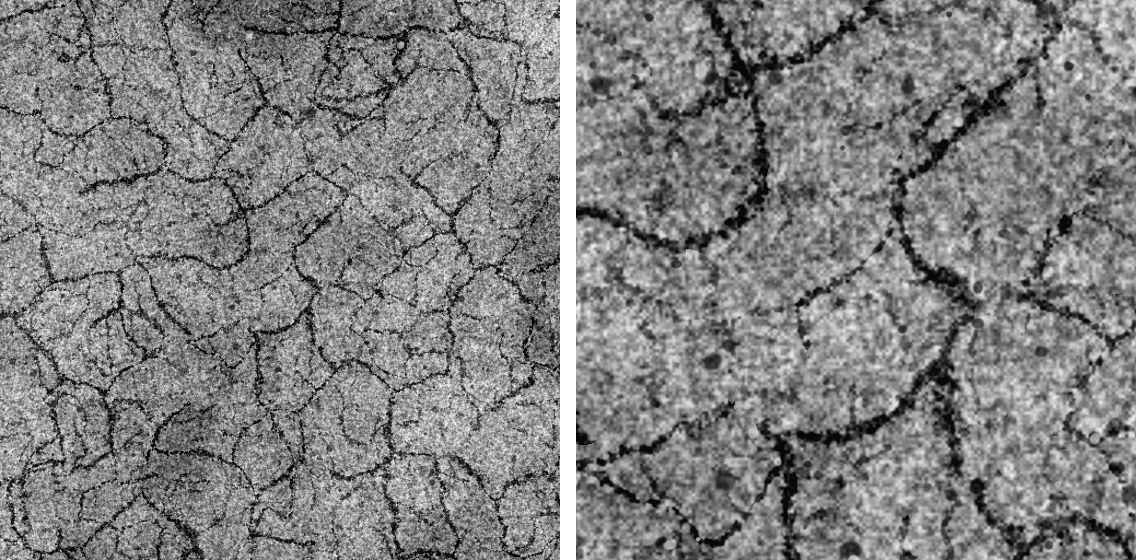
Left: the whole. Right: its middle third, enlarged.
This texture is drawn by a Shadertoy shader. Its source:

```glsl
// Weathered grey concrete: grainy stone broken by a web of dark, frayed cracks.
// Warped Voronoi borders at three scales form the cracks; hashed lattice noise
// gives the grain and stains, and sparse discs give the pits and pale grit.

float hash(vec2 p) {
    vec3 q = fract(vec3(p.xyx) * 0.1031);
    q += dot(q, q.yzx + 33.33);
    return fract((q.x + q.y) * q.z);
}

vec2 hash2(vec2 p) {
    return vec2(hash(p), hash(p + vec2(57.3, 19.7)));
}

float noise(vec2 p) {
    vec2 i = floor(p), f = fract(p);
    f = f * f * (3.0 - 2.0 * f);
    float low = mix(hash(i), hash(i + vec2(1, 0)), f.x);
    float high = mix(hash(i + vec2(0, 1)), hash(i + vec2(1, 1)), f.x);
    return mix(low, high, f.y);
}

// Layered noise, each octave turned to hide the lattice
float fbm(vec2 p) {
    float sum = 0.0, weight = 0.5;
    for (int i = 0; i < 4; i++) {
        sum += weight * noise(p);
        p = mat2(1.6, 1.2, -1.2, 1.6) * p + 7.3;
        weight *= 0.5;
    }
    return sum / 0.9375;
}

vec2 warp(vec2 p, float frequency, float amount) {
    vec2 q = p * frequency;
    return p + amount * (vec2(fbm(q + 3.1), fbm(q + 41.7)) - 0.5);
}

// x: distance to the nearest cell border, y: random value of that border
vec2 cellBorder(vec2 p, float jitter) {
    vec2 home = floor(p), nearId = home, nextId = home;
    vec2 nearPoint = vec2(0), nextPoint = vec2(0);
    float nearest = 1e3, second = 1e3;
    for (int y = -1; y <= 1; y++)
    for (int x = -1; x <= 1; x++) {
        vec2 id = home + vec2(x, y);
        vec2 point = id + 0.5 + jitter * (hash2(id) - 0.5) - p;
        float d = dot(point, point);
        if (d < nearest) {
            second = nearest; nextPoint = nearPoint; nextId = nearId;
            nearest = d; nearPoint = point; nearId = id;
        } else if (d < second) {
            second = d; nextPoint = point; nextId = id;
        }
    }
    float gap = max(length(nextPoint - nearPoint), 0.01);
    return vec2(0.5 * (second - nearest) / gap, hash(nearId + nextId + 0.37));
}

// Darkness of one crack network; keep is the share of borders that opened
float cracks(vec2 p, float scale, float jitter, float keep, float width, float fray) {
    vec2 border = cellBorder(p * scale + scale * 3.7, jitter);
    float d = max(border.x / scale + fray, 0.0);
    float w = width * (0.55 + 0.9 * noise(p * 17.0 + scale));
    float opened = 1.0 - smoothstep(keep - 0.15, keep + 0.15, border.y);
    float core = 1.0 - smoothstep(0.1 * w, w, d);
    return opened * (core + 0.16 * exp(-d / (1.8 * width)));
}

// Sparse, slightly ragged discs, one at most per grid cell
float specks(vec2 p, float scale, float chance, float radius) {
    vec2 q = p * scale, id = floor(q);
    vec2 center = 0.25 + 0.5 * hash2(id + 11.0);
    float r = radius * (0.5 + hash(id + 71.0));
    vec2 offset = (fract(q) - center) / scale;
    offset.x *= 0.8 + 0.5 * hash(id + 29.0);
    float d = length(offset) + 0.6 * radius * (noise(p * 220.0) - 0.5);
    return step(hash(id + 5.0), chance) * (1.0 - smoothstep(0.6 * r, 1.15 * r, d));
}

// Centred mineral grain, from the finest sand up to small clumps
float stoneGrain(vec2 p) {
    vec2 turned = mat2(0.8, 0.6, -0.6, 0.8) * p;
    float sand = noise(p * 512.0 - 0.5) - 0.5;
    float grit = noise(turned * 270.0 + 13.0) - 0.5;
    float clump = noise(turned * 120.0 + 67.0) - 0.5;
    return 0.31 * sand + 0.38 * grit + 0.15 * clump;
}

void mainImage(out vec4 fragColor, in vec2 fragCoord) {
    vec2 uv = fragCoord / iResolution.y;
    float grain = stoneGrain(uv);
    float fray = 0.010 * grain;

    // Broad stains and cloudy plaster
    float tone = 0.592 + 0.30 * (fbm(uv * 3.2 + 5.0) - 0.5);
    tone += 0.16 * (fbm(uv * 17.0 + 23.0) - 0.5);
    tone -= 0.13 * smoothstep(0.56, 0.76, fbm(uv * 5.0 + 31.0));
    tone += grain;

    // Wide, medium and hairline cracks
    vec2 bent = warp(warp(uv, 7.0, 0.09), 38.0, 0.014);
    float wide = cracks(bent, 8.0, 0.88, 0.72, 0.0062, fray);
    float medium = cracks(bent + 0.31, 13.0, 0.80, 0.48, 0.0045, fray);
    float hairline = cracks(bent + 0.57, 25.0, 0.62, 0.42, 0.0032, fray);
    float darkness = max(0.36 * wide, max(0.29 * medium, 0.17 * hairline));
    tone -= darkness;

    // Dark pits and pale grit
    float pits = max(specks(uv, 25.0, 0.09, 0.0048), specks(uv + 0.4, 60.0, 0.06, 0.0026));
    float grit = max(specks(uv + 0.7, 23.0, 0.07, 0.0050), specks(uv + 0.2, 65.0, 0.06, 0.0024));
    tone = mix(tone, 0.16 + 0.4 * grain, 0.85 * pits);
    tone = mix(tone, 0.80 + 0.4 * grain, 0.80 * grit);

    fragColor = vec4(vec3(clamp(tone, 0.03, 0.97)), 1.0);
}
```
